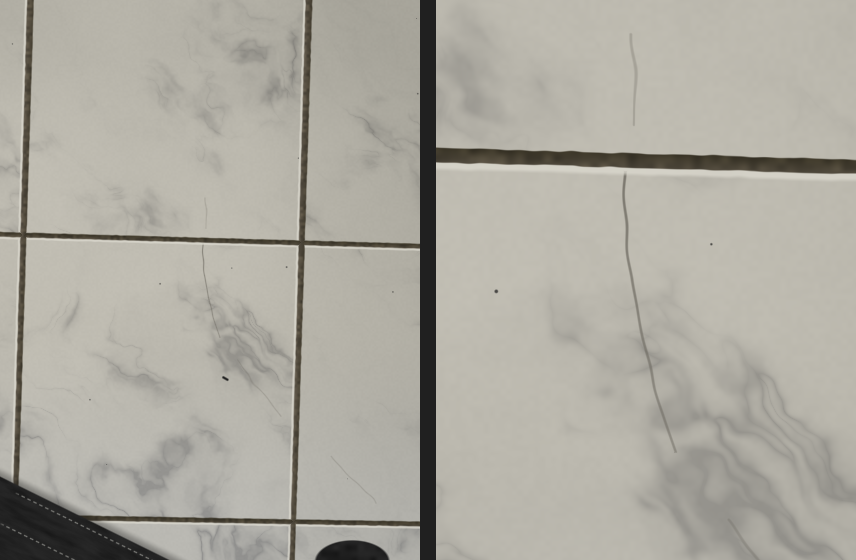
Left: the whole. Right: its middle third, enlarged.
Reproduce this texture procedurally as a WebGL 1 fragment shader.

```glsl
precision highp float;
// Square white marble floor tiles with dark grout, grey veins, hairline cracks and dark cloth at the foot.
uniform vec2 u_resolution;

const vec2 CANVAS = vec2(0.75, 1.0);           // working units: canvas height is 1
const vec2 GRID_ORIGIN = vec2(0.0545, 0.4186); // a grout crossing, from the top left
const vec2 PITCH = vec2(0.4974, 0.5039);       // tile size
const vec2 SKEW = vec2(0.030, 0.028);          // lean of the grout lines
const float CONVERGE = 0.0104;                 // slight perspective of the rows
const float JOINT_TOP = 0.0060;                // half widths of the joints
const float JOINT_BOTTOM = 0.0045;
const float JOINT_ROW = 0.0043;
const float VEIN_STRENGTH = 0.155;
const float CRACK_WIDTH = 0.0008;

const vec3 TILE_LIGHT = vec3(0.765, 0.752, 0.710);
const vec3 TILE_SHADE = vec3(0.655, 0.645, 0.605);
const vec3 TILE_RIM = vec3(0.86, 0.85, 0.81);
const vec3 VEIN_TINT = vec3(1.0, 0.98, 0.88);
const vec3 GROUT_LIGHT = vec3(0.36, 0.33, 0.28);
const vec3 GROUT_DARK = vec3(0.22, 0.20, 0.145);
const vec3 CRACK = vec3(0.40, 0.385, 0.35);
const vec3 CLOTH = vec3(0.13, 0.13, 0.13);
const vec3 THREAD = vec3(0.62, 0.62, 0.60);

float hash(vec2 p) {
  vec3 q = fract(vec3(p.xyx) * 0.1031);
  q += dot(q, q.yzx + 33.33);
  return fract((q.x + q.y) * q.z);
}

float noise(vec2 p) {
  vec2 i = floor(p), f = fract(p);
  f = f * f * (3.0 - 2.0 * f);
  return mix(mix(hash(i), hash(i + vec2(1, 0)), f.x),
             mix(hash(i + vec2(0, 1)), hash(i + vec2(1, 1)), f.x), f.y);
}

float fbm(vec2 p) {
  float sum = 0.0, amp = 0.5;
  for (int i = 0; i < 5; i++) {
    sum += amp * noise(p);
    p = mat2(0.8, 0.6, -0.6, 0.8) * p * 2.03 + 7.1;
    amp *= 0.5;
  }
  return sum;
}

// Coverage of a shape with signed distance d, softened over one pixel or more
float cover(float d, float soft) { return 1.0 - smoothstep(-soft, soft, d); }

float segment(vec2 p, vec2 a, vec2 b) {
  vec2 v = b - a;
  return length(p - a - v * clamp(dot(p - a, v) / dot(v, v), 0.0, 1.0));
}

// Smoky veins running down to the right, fading in and out
float marble(vec2 p) {
  vec2 warp = vec2(fbm(p * 3.2), fbm(p * 3.2 + 19.0)) - 0.5;
  vec2 q = mat2(0.64, 0.77, -0.77, 0.64) * (p + 0.42 * warp);
  q = vec2(q.y * 1.5, q.x * 3.6);
  float ridge = abs(fbm(q) - 0.48);
  float branch = abs(fbm(q * 1.6 + 31.0) - 0.47);
  float patches = smoothstep(0.40, 0.68, fbm(p * 3.6 + 53.0));
  float thin = exp(-ridge * 42.0) + 0.5 * exp(-branch * 48.0);
  return patches * (0.75 * thin + 0.32 * exp(-ridge * 12.0)) + 0.06 * thin;
}

void main() {
  float px = 1.0 / u_resolution.y;
  vec2 p = gl_FragCoord.xy / u_resolution * CANVAS;
  p.y = 1.0 - p.y; // measure downwards from the top edge

  // Tile grid
  vec2 cell = vec2((p.x + SKEW.x * p.y - GRID_ORIGIN.x) / PITCH.x,
                   (p.y - SKEW.y * p.x - GRID_ORIGIN.y) / (PITCH.y - CONVERGE * p.x));
  vec2 id = floor(cell);
  vec2 off = (fract(cell + 0.5) - 0.5) * PITCH;
  vec2 halfJoint = vec2(mix(JOINT_TOP, JOINT_BOTTOM, p.y), JOINT_ROW);
  vec2 joint = abs(off) - halfJoint + 0.0009 * (noise(p * 130.0) - 0.5);

  // Glazed surface, lit from the left, each tile with its own veins
  float light = 0.80 - 0.75 * smoothstep(0.30, 0.85, p.x) * (1.0 - 0.4 * p.y)
              - 0.35 * smoothstep(0.30, 0.0, p.y) + 0.3 * (fbm(p * 4.0) - 0.5);
  vec3 color = mix(TILE_SHADE, TILE_LIGHT, clamp(light, 0.0, 1.0));
  color += vec3(-0.012, -0.004, 0.014) * smoothstep(0.55, 1.0, p.y);
  color += 0.012 * (hash(id + 40.0) - 0.5) + 0.012 * (noise(p * 300.0) - 0.5);
  vec2 seed = vec2(hash(id + 11.0), hash(id + 27.0)) * 40.0;
  color -= VEIN_STRENGTH * VEIN_TINT * min(marble(fract(cell) + seed), 1.0);

  // Hairline cracks
  float t = clamp((p.y - 0.436) / 0.166, 0.0, 1.0);
  float arc = max(abs(p.x - 0.362 - 0.031 * t * t + 0.002 * (noise(p * 60.0) - 0.5)),
                  abs(p.y - 0.519) - 0.083);
  vec2 jag = p + 0.006 * (vec2(noise(p * 45.0), noise(p * 45.0 + 9.0)) - 0.5);
  float faint = min(segment(jag, vec2(0.423, 0.645), vec2(0.501, 0.742)),
                    segment(jag, vec2(0.592, 0.814), vec2(0.671, 0.900)));
  faint = min(faint, segment(jag, vec2(0.3685, 0.352), vec2(0.368, 0.406)));
  color = mix(color, CRACK, 0.75 * (1.0 - 0.4 * t) * cover(arc - CRACK_WIDTH, px));
  color = mix(color, CRACK, 0.28 * cover(faint - CRACK_WIDTH, px));

  // Scattered specks and one larger crumb
  vec2 dirt = floor(p * 9.0);
  vec2 spot = (dirt + 0.2 + 0.6 * vec2(hash(dirt), hash(dirt + 5.0))) / 9.0;
  float speck = length(p - spot) - 0.0016 * hash(dirt + 3.0);
  color = mix(color, CLOTH, 0.75 * step(0.82, hash(dirt + 8.0)) * cover(speck, px));
  color = mix(color, CLOTH, cover(segment(p, vec2(0.399, 0.674), vec2(0.406, 0.678)) - 0.002, px));

  // Bright tile rims, then recessed grout
  vec2 rim = smoothstep(0.004, 0.001, abs(joint - 0.0015)) * vec2(step(off.x, 0.0), step(0.0, off.y));
  color = mix(color, TILE_RIM, 0.75 * max(rim.x, rim.y));
  float inRow = step(joint.y, joint.x);
  float lit = mix(0.70 - 0.35 * off.x / halfJoint.x, 0.38 + 0.35 * off.y / halfJoint.y, inRow);
  vec3 grout = mix(GROUT_DARK, GROUT_LIGHT, clamp(lit, 0.0, 1.0));
  grout *= 0.82 + 0.36 * noise(p * 180.0);
  color = mix(color, grout, cover(min(joint.x, joint.y), px));

  // Stitched cloth in the lower left corner, rounded dark toe at the bottom
  vec2 along = normalize(vec2(1.0, 0.493));
  vec2 c = vec2(dot(p - vec2(0.0, 0.851), along), dot(p - vec2(0.0, 0.851), vec2(-along.y, along.x)));
  vec3 fabric = CLOTH * (0.65 + 0.7 * fbm(c * vec2(25.0, 95.0)));
  float dash = cover(abs(fract(c.x * 85.0) - 0.5) - 0.28, 0.12);
  float seam = min(abs(c.y - 0.014), abs(c.y - 0.075)) - 0.0009;
  fabric = mix(fabric, THREAD, 0.8 * dash * cover(seam, px) * smoothstep(0.03, 0.05, c.x));
  color *= 1.0 - 0.3 * smoothstep(-0.018, 0.0, c.y);
  color = mix(color, fabric, cover(-c.y, px));
  float toe = (length((p - vec2(0.629, 1.003)) / vec2(0.066, 0.038)) - 1.0) * 0.04;
  color = mix(color, CLOTH * (0.7 + 0.5 * noise(p * 90.0)), cover(toe, px));

  gl_FragColor = vec4(color, 1.0);
}
```
